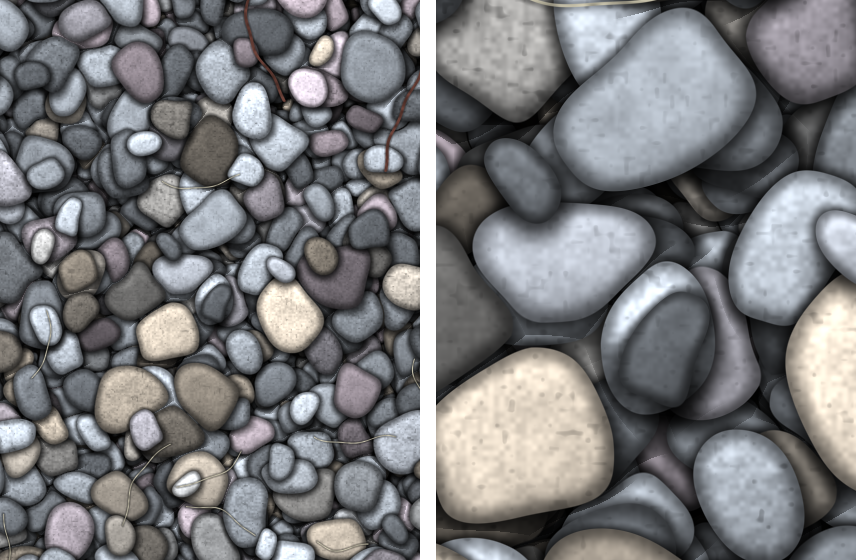
Left, the full canvas; right, a detail of the centre.
This texture is drawn by a WebGL 1 fragment shader. Its source:

```glsl
precision highp float;
// Draws a bed of grey river pebbles with dry stalks and two rusty twigs.
uniform vec2 u_resolution;

#define SMALL_CELL 0.050
#define LARGE_CELL 0.138
#define JITTER 0.42
#define DARK_STONE 0.36
#define PALE_STONE 0.93
#define GRAIN 0.30
#define BLOTCH 0.20
#define SHADOW_WIDTH 0.017
#define STALKS 10
#define LIGHT vec2(-0.35, 0.94)

float hash(vec2 p) {
  return fract(sin(dot(p, vec2(127.1, 311.7))) * 43758.5453);
}

float noise(vec2 p) {
  vec2 i = floor(p), f = fract(p);
  f = f * f * (3.0 - 2.0 * f);
  return mix(mix(hash(i), hash(i + vec2(1, 0)), f.x),
             mix(hash(i + vec2(0, 1)), hash(i + 1.0), f.x), f.y);
}

mat2 turn(float a) {
  float c = cos(a), s = sin(a);
  return mat2(c, -s, s, c);
}

float smoothMax(float a, float b, float k) {
  float h = max(k - abs(a - b), 0.0) / k;
  return max(a, b) + h * h * k * 0.25;
}

// Radial distance to a tapered, slightly wavy superellipse
float pebbleDistance(vec2 q, vec2 id) {
  float shape = hash(id + 3.1);
  float radius = mix(0.40, 0.64, hash(id + 5.7));
  vec2 radii = radius * vec2(1.0, mix(0.58, 0.96, hash(id + 8.3)));
  q = turn(6.283 * hash(id + 1.9)) * q;
  q += 0.035 * sin(q.yx * 5.0 + shape * 40.0);
  q.y *= 1.0 + (shape - 0.5) * 0.9 * q.x;
  float power = mix(2.0, 3.3, hash(id + 9.2));
  vec2 w = pow(abs(q / radii) + 1e-4, vec2(power));
  float k = max(pow(w.x + w.y, 1.0 / power), 1e-3);
  return length(q) * (1.0 - 1.0 / k);
}

// Mineral colour: mostly blue grey, some tan, some mauve
vec3 stoneColor(vec2 p, vec2 id) {
  float tone = mix(DARK_STONE, PALE_STONE, hash(id + 12.4));
  float kind = hash(id + 17.6);
  vec3 tint = vec3(0.955, 1.0, 1.055);
  tint = mix(tint, vec3(1.06, 1.0, 0.92), smoothstep(0.72, 0.95, kind));
  tint = mix(tint, vec3(1.03, 0.96, 1.02), 1.0 - smoothstep(0.06, 0.16, kind));
  vec2 s = p + 5.0 * hash(id + 21.3);
  float grain = 0.6 * noise(s * 230.0) + 0.4 * noise(s * 120.0) - 0.5;
  float blotch = 0.6 * noise(s * 24.0) + 0.4 * noise(s * 55.0) - 0.5;
  float pits = smoothstep(0.74, 0.95, noise(s * 165.0 + 9.0));
  float rough = mix(0.55, 1.25, hash(id + 25.8));
  return tint * tone * (1.0 + rough * (GRAIN * grain - 0.16 * pits) + BLOTCH * blotch);
}

// One sheet of pebbles laid over the color below, with contact shadows
void layPebbles(inout vec3 color, vec2 p, float cell, float share, float seed, float lit) {
  mat2 lattice = turn(seed * 1.7);
  vec2 g = lattice * p / cell + seed * 13.0;
  float first = 9.0, second = 9.0;
  vec2 stone = vec2(0.0), offset = vec2(0.0, 1.0);
  for (int j = -1; j <= 1; j++) {
    for (int i = -1; i <= 1; i++) {
      vec2 spot = floor(g) + vec2(float(i), float(j));
      vec2 id = spot + seed * 31.0;
      if (hash(id) > share) continue;
      vec2 q = g - spot - 0.5 - JITTER * (vec2(hash(id + 2.2), hash(id + 4.6)) - 0.5);
      float d = pebbleDistance(q, id);
      if (d < first) {
        second = first; first = d; stone = id; offset = q;
      } else second = min(second, d);
    }
  }
  float d = smoothMax(first, 0.5 * (first - second) + 0.012, 0.10);
  float facing = dot(offset / max(length(offset), 1e-3), lattice * LIGHT);
  float reach = SHADOW_WIDTH * (1.0 - 0.45 * facing);
  color *= mix(0.22, 1.0, smoothstep(-0.004, reach, d * cell));
  float rim = smoothstep(0.0, 0.15, -d);
  float slope = 1.0 - smoothstep(0.0, 0.38, -d);
  float shade = mix(0.50, 1.0, rim) * (1.04 + 0.22 * facing * slope);
  float edge = 0.9 / (u_resolution.x * cell);
  color = mix(color, stoneColor(p, stone) * shade * lit, 1.0 - smoothstep(-edge, edge, d));
}

// Curved strand from a start point, with a soft shadow beneath
void layStrand(inout vec3 color, vec2 p, vec2 start, float angle, float span, float width, vec3 tint) {
  vec2 q = turn(angle) * (p - start);
  q.y += 0.10 * span * sin(q.x / span * 4.0 + angle * 9.0) + 0.003 * sin(q.x * 60.0);
  float d = length(vec2(q.x - clamp(q.x, 0.0, span), q.y)) - width;
  float edge = 0.8 / u_resolution.x;
  color *= mix(0.65, 1.0, smoothstep(0.0, 0.006, d));
  vec3 bark = tint * (0.75 + 0.5 * noise(p * 120.0));
  color = mix(color, bark, 1.0 - smoothstep(-edge, edge, d));
}

void main() {
  vec2 p = gl_FragCoord.xy / u_resolution.x;
  float top = u_resolution.y / u_resolution.x;

  // Dark soil and leaf litter, then pebbles from small to large
  vec3 color = vec3(0.13, 0.12, 0.10) * (0.5 + noise(p * 70.0));
  for (int i = 0; i < 6; i++) {
    float t = float(i) / 5.0;
    layPebbles(color, p, mix(SMALL_CELL, LARGE_CELL, t), mix(1.0, 0.48, t * t),
               1.0 + float(i), mix(0.80, 1.0, t));
  }
  layPebbles(color, p, 0.082, 0.16, 8.0, 1.0);

  // Pale stalks scattered anywhere, rusty twigs hanging from the top
  for (int i = 0; i < STALKS; i++) {
    vec2 id = vec2(float(i), 41.0);
    vec2 start = vec2(hash(id), top * hash(id + 6.0));
    layStrand(color, p, start, 6.283 * hash(id + 9.0), mix(0.12, 0.32, hash(id + 14.0)),
              0.0012, vec3(0.70, 0.68, 0.60));
  }
  for (int i = 0; i < 2; i++) {
    float n = float(i);
    layStrand(color, p, vec2(0.60 + 0.39 * n, top), -1.35 - 0.3 * n, 0.25 + 0.16 * n,
              0.0036, vec3(0.36, 0.22, 0.19));
  }
  gl_FragColor = vec4(clamp(color, 0.0, 1.0), 1.0);
}
```
